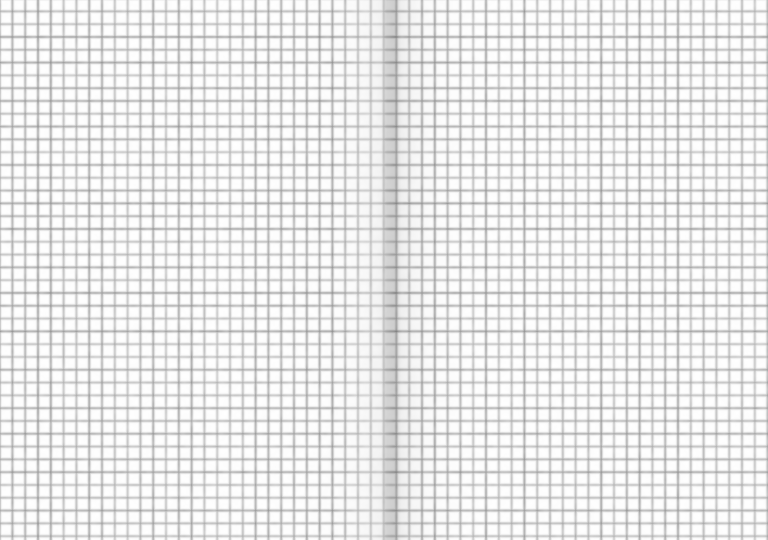
A Shadertoy shader for this pattern:

```glsl
// Open squared-paper notebook: a soft grey square grid over two white pages.
// Lines are Gaussian profiles around rounded grid coordinates; the fold is a
// sum of one-sided falloffs, and gradient noise makes the printed ink uneven.

const float CELLS_ACROSS = 60.0;
const vec2  GRID_OFFSET = vec2(-0.03, 0.30);  // in cells, from lower left
const float LINE_SIGMA = 0.080;               // in cells
const float LINE_INK = 0.235;
const float CROSSING_GAIN = 0.40;             // extra ink where lines meet
const float LINE_VARIATION = 0.22;            // spread of ink between lines
const float INK_WEAR = 0.22;                  // unevenness along a line
const float PAPER_GRAIN = 0.008;
const vec3  PAPER = vec3(0.995);

const float FOLD_X = 0.5155;                  // fractions of canvas width
const float LEFT_FALLOFF = 0.030;
const float RIGHT_FALLOFF = 0.026;
const float LEFT_SHADE = 0.085;
const float RIGHT_SHADE = 0.075;
const float CORE_SHADE = 0.11;
const float CORE_WIDTH = 0.016;
const float FOLD_FADE = 0.35;                 // ink lost beside the fold

float hash(float n) {
    return fract(sin(n * 12.9898) * 43758.55);
}

vec2 gradient(vec2 cell) {
    float angle = 6.28319 * hash(dot(cell, vec2(1.0, 57.31)));
    return vec2(cos(angle), sin(angle));
}

float gradientNoise(vec2 p) {
    vec2 i = floor(p), f = fract(p);
    vec2 u = f * f * f * (f * (f * 6.0 - 15.0) + 10.0);
    vec2 e = vec2(1.0, 0.0);
    float low = mix(dot(gradient(i), f),
                    dot(gradient(i + e.xy), f - e.xy), u.x);
    float high = mix(dot(gradient(i + e.yx), f - e.yx),
                     dot(gradient(i + e.xx), f - e.xx), u.x);
    return mix(low, high, u.y);
}

// Ink of the nearest line on one axis, with its own strength
float lineInk(float coord, float seed) {
    float index = round(coord);
    float d = (coord - index) / LINE_SIGMA;
    float strength = 1.0 + LINE_VARIATION * (2.0 * hash(index + seed) - 1.0);
    return LINE_INK * strength * exp(-0.5 * d * d);
}

float gridInk(vec2 p) {
    float vertical = lineInk(p.x, 3.7);
    float horizontal = lineInk(p.y, 91.3);
    vertical *= 1.0 + INK_WEAR * gradientNoise(p * vec2(0.9, 1.7));
    horizontal *= 1.0 + INK_WEAR * gradientNoise(p * vec2(1.7, 0.9) + 31.0);
    return max(vertical, horizontal) + CROSSING_GAIN * min(vertical, horizontal);
}

// Broad shade on each page plus a dark strip just left of the fold
float foldShade(float x) {
    float d = x - FOLD_X;
    float left = LEFT_SHADE * exp(min(d, 0.0) / LEFT_FALLOFF);
    float right = RIGHT_SHADE * exp(-max(d, 0.0) / RIGHT_FALLOFF);
    float page = mix(left, right, smoothstep(-0.003, 0.003, d));
    float strip = smoothstep(-CORE_WIDTH - 0.003, -CORE_WIDTH + 0.005, d)
                * (1.0 - smoothstep(-0.004, 0.008, d));
    return page + CORE_SHADE * strip;
}

void mainImage(out vec4 fragColor, in vec2 fragCoord) {
    vec2 uv = fragCoord / iResolution.x;
    vec2 p = uv * CELLS_ACROSS - GRID_OFFSET;

    // Ink is paler on the left page where it curves into the fold
    float d = uv.x - FOLD_X;
    float curve = smoothstep(-0.09, -0.03, d) * (1.0 - smoothstep(-0.02, 0.0, d));
    float ink = gridInk(p) * (1.0 - FOLD_FADE * curve);

    float grain = PAPER_GRAIN * gradientNoise(p * 2.3 + 17.0);
    vec3 color = PAPER * (1.0 - foldShade(uv.x)) * (1.0 - ink) + grain;
    fragColor = vec4(clamp(color, 0.0, 1.0), 1.0);
}
```
